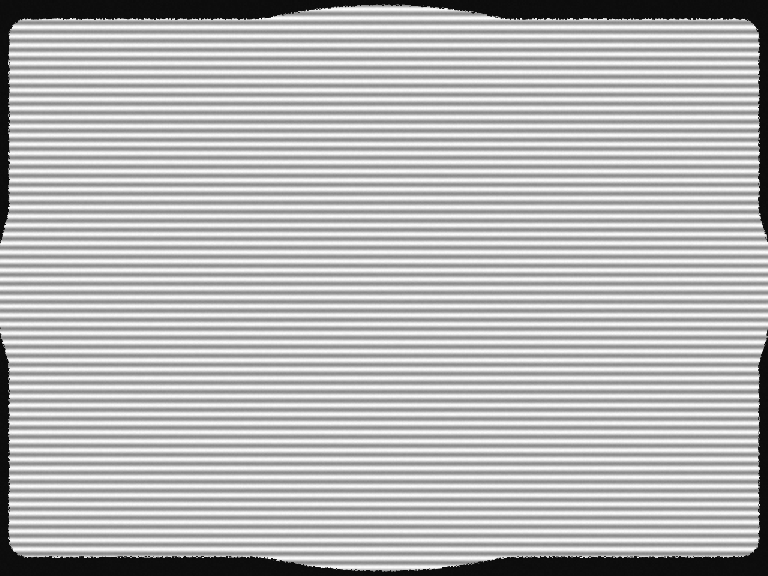
A Shadertoy shader for this pattern:

```glsl
const float TAU = 6.2831853;

// Lengths are fractions of the canvas height
const float LINE_COUNT = 64.0;
const float LINE_PHASE = 0.026;
const float LINE_MEAN = 0.765;
const float LINE_SWING = 0.217;
const vec2 PANEL_HALF = vec2(0.651, 0.467);
const float CORNER_RADIUS = 0.032;
const vec2 BULGE_RADII = vec2(0.6745, 0.4913);
const float JOIN_BLEND = 0.004;
const float GRAIN_CELLS = 384.0;
const float EDGE_JITTER = 0.0032;
const float GRAIN_AMOUNT = 0.02;
const vec3 BORDER_COLOR = vec3(0.05);

float hash(vec2 p) {
    return fract(sin(dot(p, vec2(12.9898, 78.233))) * 43758.5453);
}

float roundedBox(vec2 p, vec2 halfSize, float radius) {
    vec2 q = abs(p) - halfSize + radius;
    return length(max(q, 0.0)) + min(max(q.x, q.y), 0.0) - radius;
}

// First-order distance to an ellipse
float ellipse(vec2 p, vec2 radii) {
    float k = length(p / radii);
    float gradient = length(p / (radii * radii));
    return k * (k - 1.0) / max(gradient, 1e-4);
}

float smoothUnion(float a, float b, float blend) {
    float h = max(blend - abs(a - b), 0.0) / blend;
    return min(a, b) - 0.25 * blend * h * h;
}

float screenShape(vec2 p) {
    float panel = roundedBox(p, PANEL_HALF, CORNER_RADIUS);
    float bulge = ellipse(p, BULGE_RADII);
    return smoothUnion(panel, bulge, JOIN_BLEND);
}

float scanlines(float y) {
    return LINE_MEAN + LINE_SWING * cos(TAU * (y * LINE_COUNT + LINE_PHASE));
}

void mainImage(out vec4 fragColor, in vec2 fragCoord) {
    float pixel = 1.0 / iResolution.y;
    vec2 uv = fragCoord * pixel;
    vec2 p = (fragCoord - 0.5 * iResolution.xy) * pixel;

    // Independent grain for brightness and for each jitter axis
    vec2 cell = floor(uv * GRAIN_CELLS);
    float grain = hash(cell) - 0.5;
    vec2 jitter = vec2(hash(cell + 17.3), hash(cell + 41.7)) - 0.5;

    // Ragged screen outline
    float d = screenShape(p + jitter * EDGE_JITTER);
    float coverage = 1.0 - smoothstep(-0.5 * pixel, 0.5 * pixel, d);

    vec3 lines = vec3(scanlines(uv.y) + grain * GRAIN_AMOUNT);
    vec3 border = BORDER_COLOR + grain * GRAIN_AMOUNT * 0.5;
    fragColor = vec4(mix(border, lines, coverage), 1.0);
}
```
